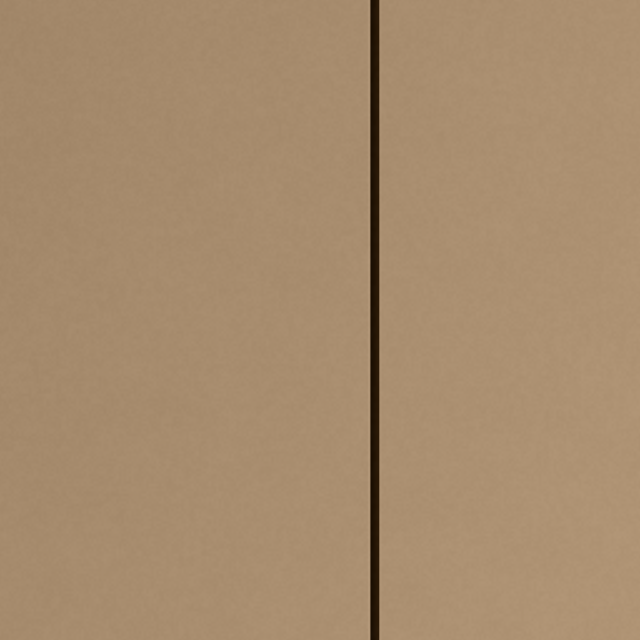
Give the GLSL for this texture, as a Shadertoy shader.

```glsl
// Two matte tan panels split by a narrow dark vertical seam.
// A diagonal gradient lights the panels, value noise adds faint mottling
// and grain, and distance to the seam shapes its groove and pale rims.

const float SEAM_X = 0.5857;
const float SEAM_HALF_WIDTH = 0.0069;

float hash(vec2 p) {
    vec3 q = fract(vec3(p.xyx) * 0.1031);
    q += dot(q, q.yzx + 33.33);
    return fract((q.x + q.y) * q.z);
}

float valueNoise(vec2 p) {
    vec2 cell = floor(p);
    vec2 f = fract(p);
    f = f * f * (3.0 - 2.0 * f);
    float low = mix(hash(cell), hash(cell + vec2(1.0, 0.0)), f.x);
    float high = mix(hash(cell + vec2(0.0, 1.0)), hash(cell + 1.0), f.x);
    return mix(low, high, f.y);
}

// Warm light growing toward the lower right
vec3 panelColor(vec2 uv) {
    vec3 shade = vec3(0.622, 0.518, 0.402);
    vec3 lit = vec3(0.692, 0.582, 0.458);
    float light = 0.13 + 0.60 * uv.x + 0.25 * (1.0 - uv.y);
    return mix(shade, lit, light);
}

// Broad mottling plus fine grain, centred on zero
float surfaceGrain(vec2 uv) {
    float mottle = valueNoise(uv * 14.0) - 0.5;
    float medium = valueNoise(uv * 110.0 + 17.0) - 0.5;
    float fine = valueNoise(uv * 256.0 + 53.0) - 0.5;
    return 0.006 * mottle + 0.010 * medium + 0.014 * fine;
}

// Nearly black brown, a little warmer at its right side
vec3 grooveColor(float offset, float y) {
    float side = smoothstep(-SEAM_HALF_WIDTH, SEAM_HALF_WIDTH, offset);
    vec3 color = mix(vec3(0.10, 0.055, 0.008), vec3(0.17, 0.10, 0.025), side);
    return color + 0.012 * (valueNoise(vec2(offset * 200.0, y * 120.0)) - 0.5);
}

void mainImage(out vec4 fragColor, in vec2 fragCoord) {
    vec2 uv = fragCoord / iResolution.xy;
    float offset = uv.x - SEAM_X;
    float edge = abs(offset) - SEAM_HALF_WIDTH;

    vec3 color = panelColor(uv) + surfaceGrain(uv);

    // Thin highlight along the rims, stronger on the left
    float rim = exp(-pow((edge - 0.0025) / 0.0015, 2.0));
    color += rim * (offset < 0.0 ? 0.035 : 0.015);

    // Soft-edged groove
    float softness = max(0.0012, 0.75 / iResolution.x);
    float groove = 1.0 - smoothstep(-softness, softness, edge);
    color = mix(color, grooveColor(offset, uv.y), groove);

    fragColor = vec4(clamp(color, 0.0, 1.0), 1.0);
}
```
